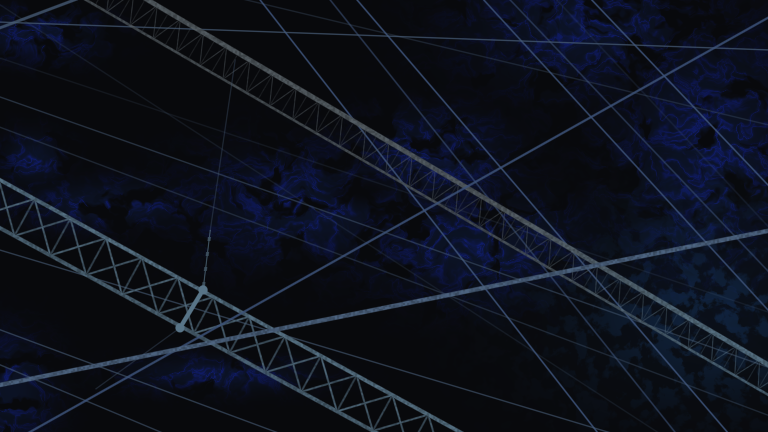
Write a Shadertoy shader that draws this background.

```glsl
// Steel lattice girders and taut cables crossing a near-black night field.
// Cables are segment distances, girders are folded zigzags between two chords,
// and the blue haze is warped ridged noise held inside soft elliptical patches.

const float VIEW_H = 9.0;               // canvas height in scene units (16 x 9)
const vec3 NIGHT      = vec3(0.032, 0.035, 0.046);
const vec3 HAZE_BLUE  = vec3(0.012, 0.036, 0.095);
const vec3 VEIN_BLUE  = vec3(0.016, 0.036, 0.270);
const vec3 TEAL       = vec3(0.026, 0.090, 0.170);
const vec3 CABLE_BLUE = vec3(0.235, 0.320, 0.470);
const vec3 CABLE_GREY = vec3(0.270, 0.350, 0.450);
const vec3 STEEL_WARM = vec3(0.290, 0.320, 0.340);
const vec3 STEEL_COOL = vec3(0.300, 0.395, 0.460);
const vec4 VOID_AREA  = vec4(7.6, 5.0, 0.65, 0.32);  // unlit gap in the haze

// Haze patches: centre xy, radii zw
const vec4 PATCHES[10] = vec4[10](
    vec4(12.3, 8.4, 2.3, 1.2), vec4(14.8, 6.0, 1.8, 2.2),
    vec4(9.0, 5.7, 1.5, 0.9),  vec4(6.6, 4.7, 2.4, 1.1),
    vec4(9.8, 3.9, 2.1, 1.0),  vec4(2.3, 4.75, 1.8, 0.45),
    vec4(0.7, 5.7, 0.6, 0.5),  vec4(0.2, 0.9, 0.8, 1.0),
    vec4(4.5, 1.2, 1.7, 0.35), vec4(0.8, 8.3, 1.2, 0.5));

// Steep cables: x at the top edge, x at the bottom edge, strength
const vec3 STEEP[7] = vec3[7](
    vec3(5.42, 12.44, 0.90), vec3(6.88, 14.06, 0.60), vec3(7.44, 15.15, 0.90),
    vec3(10.08, 18.33, 0.85), vec3(10.63, 19.19, 0.55), vec3(12.33, 20.90, 0.90),
    vec3(11.60, 20.00, 0.20));

// Shallow cables: y at the left edge, y at the right edge, strength
const vec3 SHALLOW[9] = vec3[9](
    vec3(8.54, 7.96, 0.75), vec3(6.98, 1.35, 0.50), vec3(6.35, 0.35, 0.36),
    vec3(7.79, 2.50, 0.18), vec3(3.79, -1.00, 0.62), vec3(2.13, -3.80, 0.62),
    vec3(1.40, -5.30, 0.58), vec3(8.90, -1.50, 0.20), vec3(10.23, 6.40, 0.32));

float pixelSize;

float hash(vec2 p) {
    vec3 q = fract(p.xyx * 0.1031);
    q += dot(q, q.yzx + 33.33);
    return fract((q.x + q.y) * q.z);
}

float noise(vec2 p) {
    vec2 i = floor(p), f = fract(p);
    f = f * f * (3.0 - 2.0 * f);
    return mix(mix(hash(i), hash(i + vec2(1, 0)), f.x),
               mix(hash(i + vec2(0, 1)), hash(i + vec2(1, 1)), f.x), f.y);
}

float fbm(vec2 p) {
    float sum = 0.0, amp = 0.5;
    for (int i = 0; i < 4; i++) {
        sum += amp * noise(p);
        p = mat2(1.6, 1.2, -1.2, 1.6) * p + 7.3;
        amp *= 0.5;
    }
    return sum;
}

// Smooth coverage of a stroke with the given half width
float stroke(float d, float halfWidth) {
    return 1.0 - smoothstep(max(halfWidth - pixelSize, 0.0), halfWidth + pixelSize, d);
}

float segment(vec2 p, vec2 a, vec2 b) {
    vec2 ap = p - a, ab = b - a;
    return length(ap - ab * clamp(dot(ap, ab) / dot(ab, ab), 0.0, 1.0));
}

float patchGlow(vec2 p, vec4 area) {
    vec2 q = (p - area.xy) / area.zw;
    return exp(-dot(q, q));
}

// Chords are (intercept, slope); returns chords, braces, counter braces, posts
vec4 girder(vec2 p, vec2 top, vec2 bottom, float bay, vec3 halfWidths) {
    float yTop = top.x + top.y * p.x, yBottom = bottom.x + bottom.y * p.x;
    float tilt = inversesqrt(1.0 + top.y * top.y);
    float depth = (yTop - yBottom) * tilt;
    float across = (p.y - yBottom) / (yTop - yBottom);
    float along = dot(p, vec2(1.0, top.y)) * tilt / bay;
    float zigzag = abs(fract(along) * 2.0 - 1.0);
    float steepness = length(vec2(1.0 / depth, 2.0 / bay));
    float post = abs(fract(along * 2.0 + 0.5) - 0.5) * bay * 0.5;
    float inside = step(0.0, across) * step(across, 1.0);
    float chords = max(stroke(abs(p.y - yTop) * tilt, halfWidths.x),
                       0.85 * stroke(abs(p.y - yBottom) * tilt, halfWidths.y));
    return vec4(chords, inside * vec3(stroke(abs(across - zigzag) / steepness, halfWidths.z),
                                      stroke(abs(across - 1.0 + zigzag) / steepness, halfWidths.z),
                                      stroke(post, halfWidths.z)));
}

vec3 background(vec2 p) {
    float mask = 0.0;
    for (int i = 0; i < 10; i++) mask = max(mask, patchGlow(p, PATCHES[i]));
    mask *= 1.0 - patchGlow(p, VOID_AREA);
    vec2 warp = vec2(fbm(p * 1.6), fbm(p * 1.6 + 19.0));
    float cloud = fbm(p * vec2(1.9, 2.6) + 2.5 * warp);
    float vein = pow(1.0 - abs(2.0 * fbm(p * vec2(3.0, 4.2) + 3.5 * warp + 5.0) - 1.0), 7.0);
    vec3 col = NIGHT + HAZE_BLUE * mask * smoothstep(0.28, 0.48, cloud);
    col += VEIN_BLUE * mask * vein * smoothstep(0.3, 0.44, cloud);
    // Teal mottling low on the right
    float mottle = smoothstep(0.42, 0.6, fbm(p * 4.5 + warp));
    return col + TEAL * patchGlow(p, vec4(14.7, 2.4, 3.0, 1.9)) * (0.25 + 0.75 * mottle);
}

void mainImage(out vec4 fragColor, in vec2 fragCoord) {
    pixelSize = VIEW_H / iResolution.y * 0.8;
    vec2 p = fragCoord / iResolution.y * VIEW_H;
    vec3 col = background(p);
    float grain = 0.8 + 0.4 * noise(p * 24.0);

    // Thin cables
    for (int i = 0; i < 7; i++) {
        float d = segment(p, vec2(STEEP[i].x, VIEW_H), vec2(STEEP[i].y, 0.0));
        col = mix(col, CABLE_BLUE, stroke(d, 0.016) * STEEP[i].z);
    }
    for (int i = 0; i < 9; i++) {
        float d = segment(p, vec2(0.0, SHALLOW[i].x), vec2(16.0, SHALLOW[i].y));
        col = mix(col, CABLE_GREY, stroke(d, 0.012) * SHALLOW[i].z);
    }

    // Upper girder: heavy top chord, faint lattice
    vec4 upper = girder(p, vec2(10.81, -0.588), vec2(10.04, -0.579), 0.56, vec3(0.05, 0.026, 0.008));
    vec3 steel = mix(STEEL_WARM, STEEL_COOL, smoothstep(10.0, 16.0, p.x)) * grain;
    col = mix(col, steel, max(upper.x * 0.95, max(upper.y * 0.45, upper.w * 0.25)));

    // Lower girder: open, bright crossed bracing
    vec4 lower = girder(p, vec2(5.25, -0.548), vec2(4.25, -0.544), 1.7, vec3(0.04, 0.04, 0.02));
    float bracing = max(lower.y * 0.85, max(lower.z * 0.75, lower.w * 0.6));
    col = mix(col, STEEL_COOL * grain, max(lower.x * 0.95, bracing));

    // Rising cables
    col = mix(col, CABLE_BLUE, 0.85 * stroke(segment(p, vec2(0.0, -0.35), vec2(16.0, 8.63)), 0.023));
    col = mix(col, CABLE_GREY, 0.8 * stroke(segment(p, vec2(0.0, 8.42), vec2(1.6, 9.02)), 0.03));
    col = mix(col, CABLE_GREY * grain, 0.95 * stroke(segment(p, vec2(0.0, 0.98), vec2(16.0, 4.19)), 0.046));

    // Beaded hanger and its clamp on the lower girder
    vec2 clampTop = vec2(4.23, 2.96), clampFoot = vec2(3.75, 2.17);
    float wire = min(segment(p, vec2(4.9, 7.75), vec2(4.38, 4.2)), segment(p, clampFoot, vec2(2.0, 0.9)));
    float bead = 0.022 * step(0.7, fract(p.y * 3.2));
    col = mix(col, CABLE_GREY, 0.35 * stroke(wire, 0.01));
    col = mix(col, STEEL_COOL, 0.75 * stroke(segment(p, vec2(4.38, 4.2), clampTop), 0.008 + bead));
    float fitting = min(segment(p, clampTop, clampFoot) - 0.03,
                        min(length(p - clampTop), length(p - clampFoot)) - 0.08);
    col = mix(col, STEEL_COOL * 1.15, stroke(max(fitting, 0.0), 0.015));

    fragColor = vec4(col, 1.0);
}
```
